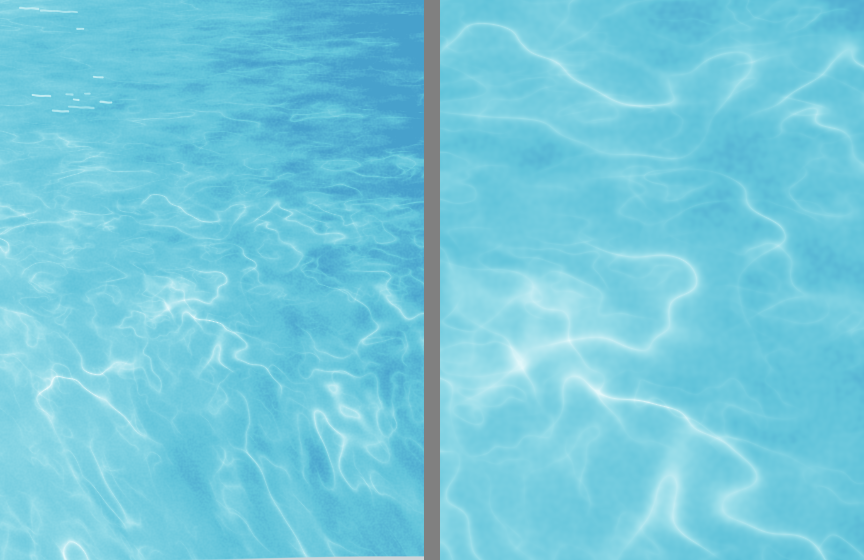
Left: the whole. Right: its middle third, enlarged.
Reproduce this texture procedurally as a Shadertoy shader.

```glsl
vec2 hash2(vec2 cell) {
    vec3 h = fract(cell.xyx * vec3(0.1031, 0.1030, 0.0973));
    h += dot(h, h.yzx + 33.33);
    return fract((h.xx + h.yz) * h.zy);
}

float cornerSlope(vec2 cell, vec2 offset) {
    float angle = 6.2832 * hash2(cell).x;
    return dot(vec2(cos(angle), sin(angle)), offset);
}

float gradientNoise(vec2 p) {
    vec2 i = floor(p), f = p - i;
    vec2 u = f * f * f * (f * (f * 6.0 - 15.0) + 10.0);
    vec2 e = vec2(0.0, 1.0);
    return mix(mix(cornerSlope(i, f), cornerSlope(i + e.yx, f - e.yx), u.x),
               mix(cornerSlope(i + e, f - e), cornerSlope(i + 1.0, f - 1.0), u.x), u.y);
}

float fbm(vec2 p) {
    float sum = 0.0, amplitude = 0.6;
    for (int i = 0; i < 4; i++) {
        sum += amplitude * gradientNoise(p);
        p = mat2(1.7, 0.5, -0.5, 1.7) * p + 17.3;
        amplitude *= 0.55;
    }
    return sum;
}

// Bright threads of light along the zero lines of warped noise
float caustic(vec2 p, float sharpness) {
    vec2 warp = vec2(gradientNoise(p * 0.8 + 31.0), gradientNoise(p * 0.8 + 57.0));
    p += 1.1 * warp + 0.25 * gradientNoise(p * 2.3 + 11.0);
    float n = abs(gradientNoise(p));
    float patches = smoothstep(-0.2, 0.45, gradientNoise(p * 0.55 + 83.0));
    return patches * (exp(-n * sharpness) + 0.35 * exp(-n * 5.0));
}

// Short horizontal reflections scattered near the far left edge
float glints(vec2 p) {
    float light = 0.0;
    for (int i = 0; i < 11; i++) {
        vec2 r = hash2(vec2(float(i) + 3.0, 19.0));
        vec2 s = hash2(vec2(float(i) + 41.0, 7.0));
        vec2 d = p - vec2(0.02 + 0.18 * r.x, i < 8 ? 0.79 + 0.08 * r.y : 0.93 + 0.06 * r.y);
        d.y += 0.05 * d.x + 0.002 * gradientNoise(p * 60.0);
        d.x = max(abs(d.x) - 0.004 - 0.03 * s.x * s.x, 0.0);
        light = max(light, (0.45 + 0.55 * s.y) * (1.0 - smoothstep(0.0006, 0.003, length(d))));
    }
    return light;
}

vec3 waterColor(float tone) {
    vec3 deep = vec3(0.28, 0.63, 0.80), clear = vec3(0.38, 0.767, 0.855);
    vec3 pale = vec3(0.58, 0.86, 0.91), foam = vec3(0.88, 0.97, 0.98);
    vec3 color = mix(deep, clear, clamp((tone - 0.28) / 0.10, 0.0, 1.0));
    color = mix(color, pale, clamp((tone - 0.38) / 0.20, 0.0, 1.0));
    return mix(color, foam, clamp((tone - 0.58) / 0.30, 0.0, 1.0));
}

void mainImage(out vec4 fragColor, in vec2 fragCoord) {
    vec2 p = fragCoord / iResolution.y;
    float x = fragCoord.x / iResolution.x, y = p.y;

    // Perspective: tall slanted waves nearby, flat ripples far away
    vec2 q = vec2((12.0 - 4.0 * y * y) * (p.x - 0.38 + 0.6 * y - 0.32 * y * y),
                  6.0 * y + 17.0 * y * y * y);
    float far = smoothstep(0.5, 0.9, y);

    // Broad light: pale at lower left, deep at upper right
    float tone = 0.445 - 0.11 * x - 0.03 * y;
    tone += 0.07 * exp(-6.0 * x * x - 9.0 * (y - 0.3) * (y - 0.3));
    tone -= 0.05 * smoothstep(0.35, 1.0, x) * smoothstep(0.45, 0.95, y);
    tone += 0.05 * smoothstep(0.93, 1.0, y) * (1.0 - x);

    // Soft ripples
    tone += 0.10 * fbm(q * vec2(0.6, 0.5) + 5.0);
    tone += mix(0.09, 0.11, far) * fbm(q * vec2(1.4, 1.2) + 29.0);

    // Large threads of light and a finer net between them
    float strength = mix(0.26, 0.07, far);
    tone += strength * caustic(q + 13.0, 17.0);
    tone += 0.55 * strength * caustic(q * vec2(1.7, 1.5) + 71.0, 11.0);
    tone += 0.35 * strength * (1.0 - 0.5 * x) * caustic(q * 2.6 + 47.0, 8.0);
    tone = mix(tone, 0.84, 0.8 * glints(p));

    // Paper grain
    tone += 0.028 * gradientNoise(p * 230.0) + 0.016 * gradientNoise(p * 115.0 + 9.0);
    vec3 color = waterColor(tone);

    // Pale pool rim along the lower right edge
    float rim = 1.0 - smoothstep(-0.001, 0.002, y - 0.006 * smoothstep(0.4, 0.9, x));
    color = mix(color, vec3(0.80, 0.83, 0.85), rim * smoothstep(0.35, 0.65, x));
    fragColor = vec4(color, 1.0);
}
```
